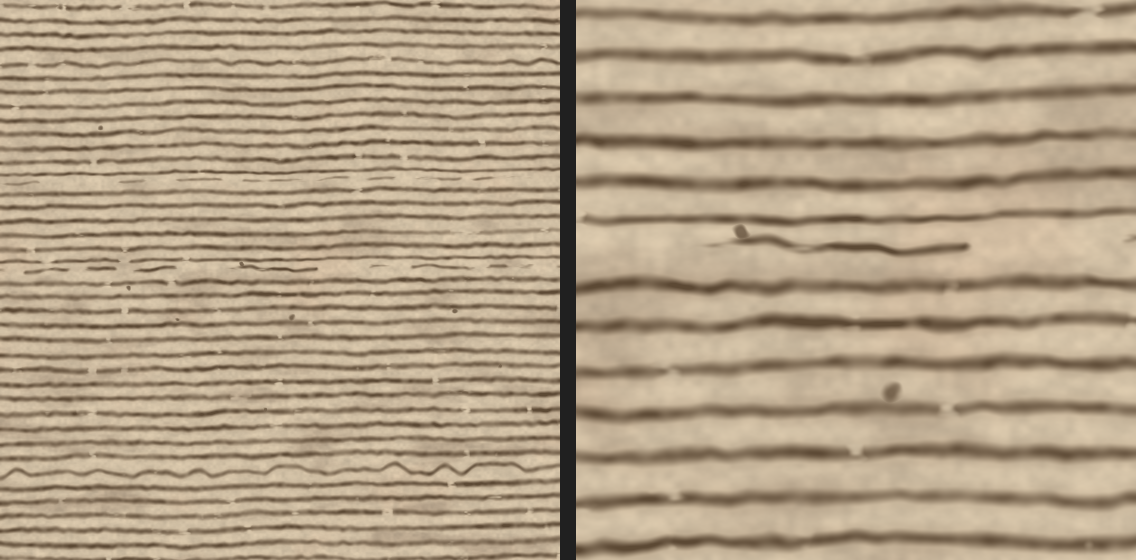
Left, the full canvas; right, a detail of the centre.
This texture is drawn by a Shadertoy shader. Its source:

```glsl
float hash(vec2 p) {
    vec3 q = fract(p.xyx * vec3(0.1031, 0.1030, 0.0973));
    q += dot(q, q.yzx + 33.33);
    return fract((q.x + q.y) * q.z);
}

float noise(vec2 p) {
    vec2 cell = floor(p), f = fract(p);
    f = f * f * (3.0 - 2.0 * f);
    return mix(mix(hash(cell), hash(cell + vec2(1, 0)), f.x),
               mix(hash(cell + vec2(0, 1)), hash(cell + vec2(1, 1)), f.x), f.y);
}

float fbm(vec2 p) {
    float sum = 0.0, gain = 0.5;
    for (int i = 0; i < 4; i++) {
        sum += gain * noise(p);
        p = p * 2.03 + 17.3;
        gain *= 0.5;
    }
    return sum / 0.9375;
}

// 1 when the row has the given index, else 0
float isRow(float row, float index) {
    return 1.0 - step(0.5, abs(row - index));
}

// Row coordinate from the top, with crowding at the two broken rows
float rowCoordinate(vec2 uv) {
    float t = 1.0 - uv.y - 0.008 * (0.45 - uv.x);
    float crowding = 0.6 * smoothstep(0.30, 0.335, t) + 0.5 * smoothstep(0.455, 0.49, t);
    return t * 40.6 + crowding - 1.1 * clamp((t - 0.54) / 0.45, 0.0, 1.0);
}

// Ink coverage (x) and surrounding stain (y) of one hand-ruled row
vec2 ruledLine(float x, float across, float row, float pixel) {
    float wavy = isRow(row, 34.0) + 0.5 * isRow(row, 4.0);
    float broken = isRow(row, 20.0) + isRow(row, 13.0);
    broken += 0.8 * isRow(row, 19.0) * (1.0 - smoothstep(0.18, 0.3, x));
    float faint = isRow(row, 13.0) + isRow(row, 17.0) * smoothstep(0.6, 0.75, x);

    // Drift shared by neighbours, own tremor, and the strong ripple of odd rows
    float center = row + 0.5 + 0.10 * (hash(vec2(row, 91.0)) - 0.5);
    center += 0.38 * (noise(vec2(x * 6.0, row * 0.12)) - 0.5);
    center += 0.17 * (noise(vec2(x * 22.0, row * 7.3)) - 0.5);
    center += 0.11 * (noise(vec2(x * 80.0, row * 5.1)) - 0.5);
    center += (0.7 * wavy + 0.4 * broken) * (noise(vec2(x * 34.0, row * 3.7)) - 0.5);
    float d = abs(across - center);

    // Ragged gaps and uneven pressure
    float wear = noise(vec2(x * 36.0, row * 5.7)) + 0.12 * (noise(vec2(x * 130.0, across * 7.0)) - 0.5);
    float gap = 0.40 * broken;
    float present = smoothstep(gap, gap + 0.15 + 0.12 * broken, wear);
    float ink = present * (0.62 + 0.42 * noise(vec2(x * 8.0, row * 3.1)));
    ink *= 0.72 + 0.42 * noise(vec2(x * 90.0, row * 9.1));
    ink *= (1.0 - 0.4 * faint) * (1.0 - 0.15 * wavy);

    float width = 0.17 + 0.11 * noise(vec2(x * 40.0, row * 11.9));
    width *= (0.6 + 0.4 * present) * (1.0 - 0.15 * min(wavy + faint, 1.0));
    float core = 1.0 - smoothstep(0.0, width + pixel, d);
    float stain = 1.0 - smoothstep(0.08, 0.46, d);
    return vec2(core, stain) * ink;
}

void mainImage(out vec4 fragColor, in vec2 fragCoord) {
    vec2 uv = fragCoord / iResolution.xy;
    float across = rowCoordinate(uv);
    float pixel = 40.6 / iResolution.y;

    // Mottled paper with streaks, faint warm patches and grain
    vec3 paper = vec3(0.85, 0.78, 0.67);
    paper *= 1.04 - 0.13 * fbm(uv * vec2(55, 85));
    float streak = smoothstep(0.5, 0.82, fbm(uv * vec2(9, 30) + 4.0));
    paper *= 1.0 - vec3(0.10, 0.115, 0.12) * streak * (1.3 - 0.8 * uv.y);
    paper *= 1.0 - vec3(0.0, 0.02, 0.025) * smoothstep(0.6, 0.85, fbm(uv * 9.0 + 31.0));
    paper *= 0.96 + 0.065 * noise(uv * 180.0);

    // Rows near this point
    vec2 mark = vec2(0);
    for (float i = -1.0; i <= 1.0; i++)
        mark = max(mark, ruledLine(uv.x, across, floor(across) + i, pixel));
    mark.x *= 0.86 + 0.26 * noise(uv * 150.0 + 9.0);

    // Scattered ink specks
    vec2 cell = floor(uv * 24.0);
    vec2 spot = 0.3 + 0.4 * vec2(hash(cell + 3.0), hash(cell + 57.0));
    float radius = 0.05 + 0.06 * hash(cell + 83.0);
    float fleck = length(fract(uv * 24.0) - spot) + 0.12 * (noise(uv * 160.0) - 0.5);
    float speck = step(0.988, hash(cell + 119.0)) * (1.0 - smoothstep(radius * 0.3, radius * 1.8, fleck));

    vec3 color = mix(paper, vec3(0.60, 0.51, 0.41), 0.28 * mark.y);
    color = mix(color, vec3(0.36, 0.285, 0.205), min(max(mark.x, 0.75 * speck), 1.0));
    fragColor = vec4(color, 1.0);
}
```
